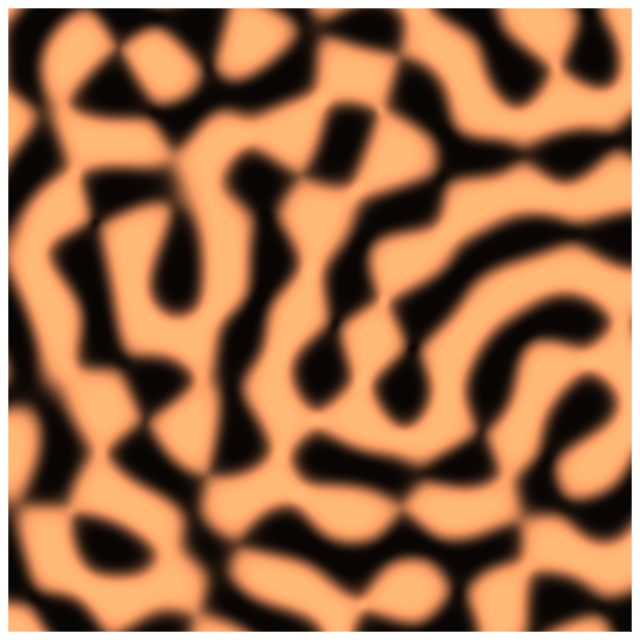
This pattern is drawn by a Shadertoy shader. Its source:

```glsl
// Copper-toned reaction-diffusion look: soft dark spots and worms on orange.
// Random plane waves of nearly equal length are summed, then divided by their
// local amplitude so every blob reaches the same depth. A white frame surrounds it.

const float TAU = 6.2831853;
const int WAVES = 36;

float hash(float n) {
    return fract(sin(n * 127.1 + 11.7) * 43758.5453);
}

// Levelled wave field, about -1 in the spots and +1 in the ground between them
float turingField(vec2 p) {
    float height = 0.0;
    vec2 slope = vec2(0.0);
    for (int i = 0; i < WAVES; i++) {
        float id = float(i);
        float angle = 0.5 * TAU * (id + hash(id)) / float(WAVES);
        float cycles = 7.5 * mix(0.89, 1.11, hash(id + 50.3));
        vec2 dir = vec2(cos(angle), sin(angle));
        float phase = TAU * (cycles * dot(p, dir) + hash(id + 90.6));
        height += cos(phase);
        slope -= sin(phase) * dir;
    }
    // Scale to unit variance
    float gain = sqrt(2.0 / float(WAVES));
    height = height * gain + 0.12;
    slope *= gain;
    return height / sqrt(height * height + dot(slope, slope) + 0.08);
}

// Linear copper ramp whose red channel saturates first
vec3 copper(float t) {
    return min(t * vec3(1.25, 0.782, 0.498), 1.0);
}

void mainImage(out vec4 fragColor, in vec2 fragCoord) {
    vec2 p = fragCoord / iResolution.y;
    vec2 uv = fragCoord / iResolution.xy;

    // Pattern tone, soft from dark core to bright ground
    float tone = mix(0.025, 0.93, smoothstep(-0.93, 0.93, turingField(p)));
    vec3 color = copper(tone);

    // White frame with an antialiased inner edge
    vec2 toEdge = (0.5 - abs(uv - 0.5)) * iResolution.xy / iResolution.y;
    float inset = min(toEdge.x, toEdge.y) - 0.013;
    float inside = clamp(inset * iResolution.y + 0.5, 0.0, 1.0);
    fragColor = vec4(mix(vec3(1.0), color, inside), 1.0);
}
```
